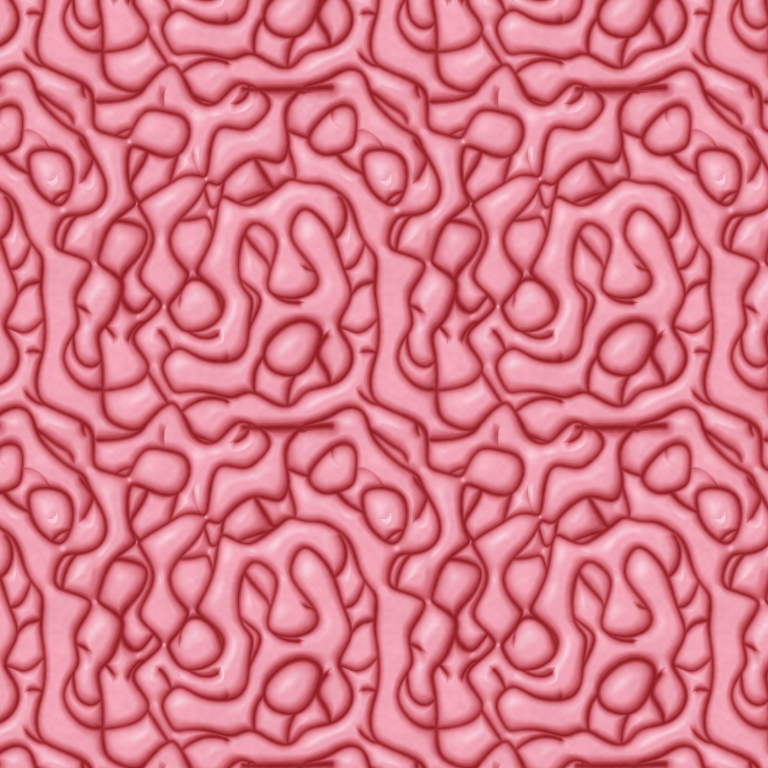
Write a Shadertoy shader that draws this texture.

```glsl
#define REPEATS vec2(2.3, 2.27)
#define FOLDS 5.6
#define FOLD_SPREAD 0.75
#define WARP 0.03
#define RELIEF 0.13
#define GRAIN 0.045
#define DEEP vec3(0.60, 0.14, 0.17)
#define ROSE vec3(0.83, 0.39, 0.45)
#define PINK vec3(0.945, 0.64, 0.71)
#define SHINE vec3(0.975, 0.80, 0.855)

const float TAU = 6.28319;
const vec2 LIGHT = vec2(-0.6, 0.8);

float hash(vec2 p) {
    return fract(sin(dot(p, vec2(127.1, 311.7))) * 43758.5453);
}

// Value noise that wraps after one tile
float noise(vec2 p, float cells) {
    p *= cells;
    vec2 i = floor(p), f = fract(p);
    f = f * f * (3.0 - 2.0 * f);
    vec2 a = mod(i, cells), b = mod(i + 1.0, cells);
    return mix(mix(hash(a), hash(vec2(b.x, a.y)), f.x),
               mix(hash(vec2(a.x, b.y)), hash(b), f.x), f.y);
}

// Sum of tileable waves of similar length: x = signed height, yz = slope,
// normalized so that every fold has an even, rounded profile
vec3 foldField(vec2 p, float seed) {
    vec3 sum = vec3(0.0);
    for (int j = 0; j <= 6; j++)
    for (int i = -7; i <= 7; i++) {
        vec2 k = vec2(i, j);
        float ring = abs(length(k * vec2(1.0, 1.12)) - FOLDS);
        if (ring > FOLD_SPREAD || (j == 0 && i < 0)) continue;
        float phase = TAU * (dot(k, p) + hash(k + seed));
        float amp = 0.5 + hash(k.yx + seed * 1.7);
        sum += amp * vec3(cos(phase), -sin(phase) * k / FOLDS);
    }
    return sum / max(length(sum), 1e-4);
}

float softMin(float a, float b, float r) {
    float h = max(r - abs(a - b), 0.0) / r;
    return min(a, b) - h * h * r * 0.25;
}

void mainImage(out vec4 fragColor, in vec2 fragCoord) {
    vec2 tile = fragCoord / iResolution.xy * REPEATS;
    vec2 p = tile + WARP * (vec2(noise(tile, 7.0), noise(tile + 0.37, 7.0)) - 0.5);

    // Main grooves run along the zero lines of the first field
    vec3 main = foldField(p, 3.1);
    float side = main.x < 0.0 ? -1.0 : 1.0;
    float dMain = asin(min(abs(main.x), 1.0));

    // Branch grooves stay on one side of a main groove and fade to dead ends
    vec3 branch = foldField(p, 17.6);
    float gate = side * (noise(p + 0.21, 5.0) - 0.5);
    float dBranch = asin(min(abs(branch.x), 1.0)) + 1.6 * smoothstep(-0.08, 0.1, gate);

    // Depth rises from 0 in a groove to 1 on a ridge
    float u = softMin(dMain, dBranch, 0.2) / (0.25 * TAU);
    vec2 slope = mix(sign(branch.x) * branch.yz, side * main.yz,
                     smoothstep(-0.25, 0.25, dBranch - dMain));

    // One long straight seam per tile
    vec2 q = vec2(fract(tile.x - 0.36) - 0.5, fract(tile.y + 0.494) - 0.5);
    q.y += 0.012 * (noise(tile, 9.0) - 0.5);
    float seam = length(vec2(max(abs(q.x) - 0.13, 0.0), q.y));
    u = min(u, seam * 16.0);

    // Light from the upper left, with soft uneven paint
    float lit = -dot(slope, LIGHT);
    float mottle = noise(tile, 11.0) - 0.5;
    float grain = 0.6 * noise(tile, 90.0) + 0.4 * noise(tile, 45.0) - 0.5;
    float tone = u + RELIEF * lit * smoothstep(0.05, 0.4, u) + 0.08 * mottle;

    vec3 color = mix(DEEP, ROSE, clamp((tone - 0.01) / 0.22, 0.0, 1.0));
    color = mix(color, PINK, smoothstep(0.12, 0.62, tone));

    // Wet highlights in patches along the lit crowns
    float crown = smoothstep(0.5, 0.85, tone) * smoothstep(-0.15, 0.45, lit);
    color = mix(color, SHINE, crown * smoothstep(0.2, 0.75, noise(tile + 0.13, 14.0)));
    color += GRAIN * grain + 0.02 * mottle;

    fragColor = vec4(clamp(color, 0.0, 1.0), 1.0);
}
```
